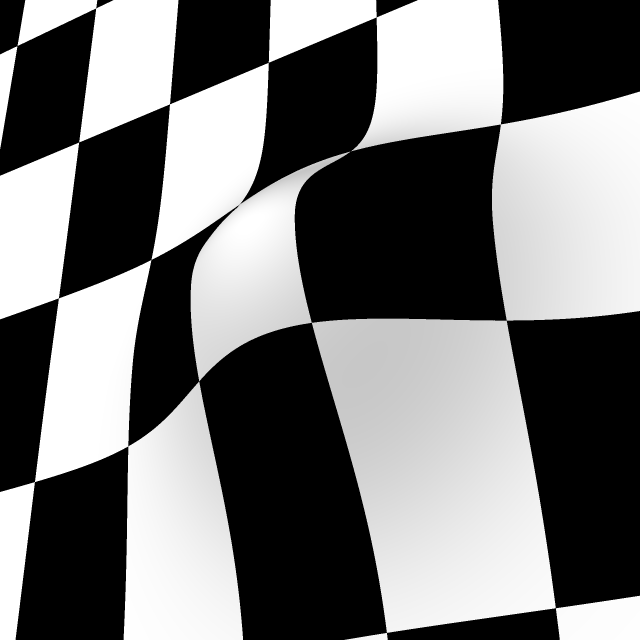
A WebGL 1 fragment shader for this pattern:

```glsl
precision highp float;

uniform vec2 u_resolution;

#define BUMP_CENTER vec2(2.765, 1.6)
#define BUMP_HEIGHT 0.077
#define FALLOFF_SIDE 0.6
#define FALLOFF_BACK 2.64
#define FALLOFF_FRONT 1.22
#define ZENITH vec2(1.901, -0.7148)
#define MAX_LIFT 0.12
#define RELIEF vec2(12.0, 9.0)
#define LIGHT vec3(-0.08, -0.08, 1.0)
#define MARCH_STEPS 32
#define REFINE_STEPS 8
#define AA 3

// Perspective of the flat board: per-cell change of depth and position
const vec2 DEPTH_SLOPE = vec2(0.0403, 0.0756);
const vec2 ORIGIN = vec2(0.1237, 0.7773);
const vec2 AXIS_S = vec2(0.13125, 0.02591);
const vec2 AXIS_T = vec2(-0.03809, -0.28425);

float cross2(vec2 a, vec2 b) {
  return a.x * b.y - a.y * b.x;
}

// Canvas point to board cell coordinates
vec2 boardFromCanvas(vec2 q) {
  vec2 s = AXIS_S + DEPTH_SLOPE.x * q;
  vec2 t = AXIS_T + DEPTH_SLOPE.y * q;
  vec2 r = q - ORIGIN;
  return vec2(cross2(r, t), cross2(s, r)) / cross2(s, t);
}

// Bell-shaped bump, steeper at the back than at the front
vec2 bumpFalloff(vec2 cell) {
  float along = cell.y < BUMP_CENTER.y ? FALLOFF_BACK : FALLOFF_FRONT;
  return vec2(FALLOFF_SIDE, along);
}

float bumpHeight(vec2 cell) {
  vec2 d = cell - BUMP_CENTER;
  return BUMP_HEIGHT * exp(-dot(bumpFalloff(cell), d * d));
}

// Board cell met by the view ray at a given lift above the board
vec2 cellAtLift(vec2 p, float lift) {
  return boardFromCanvas(mix(p, ZENITH, lift));
}

bool belowSurface(vec2 p, float lift) {
  vec2 cell = cellAtLift(p, lift);
  return lift * (1.0 - dot(DEPTH_SLOPE, cell)) <= bumpHeight(cell);
}

// March down from the highest lift, then bisect the first crossing
vec2 traceBoard(vec2 p) {
  float stepSize = MAX_LIFT / float(MARCH_STEPS);
  float low = 0.0;
  for (int i = 1; i < MARCH_STEPS; i++) {
    float lift = MAX_LIFT - float(i) * stepSize;
    if (belowSurface(p, lift)) {
      low = lift;
      break;
    }
  }
  float high = low + stepSize;
  for (int i = 0; i < REFINE_STEPS; i++) {
    float middle = 0.5 * (low + high);
    if (belowSurface(p, middle)) low = middle;
    else high = middle;
  }
  return cellAtLift(p, low);
}

float shade(vec2 cell) {
  vec2 slope = -2.0 * bumpFalloff(cell) * (cell - BUMP_CENTER) * bumpHeight(cell);
  vec3 normal = normalize(vec3(-RELIEF * slope, 1.0));
  return clamp(dot(normal, LIGHT), 0.0, 1.0);
}

float checker(vec2 cell) {
  vec2 index = floor(cell);
  return mod(index.x + index.y, 2.0);
}

void main() {
  // Average a grid of samples inside the pixel
  float sum = 0.0;
  for (int j = 0; j < AA; j++) {
    for (int i = 0; i < AA; i++) {
      vec2 offset = (vec2(float(i), float(j)) + 0.5) / float(AA) - 0.5;
      vec2 cell = traceBoard((gl_FragCoord.xy + offset) / u_resolution);
      sum += checker(cell) * shade(cell);
    }
  }
  gl_FragColor = vec4(vec3(sum / float(AA * AA)), 1.0);
}
```
